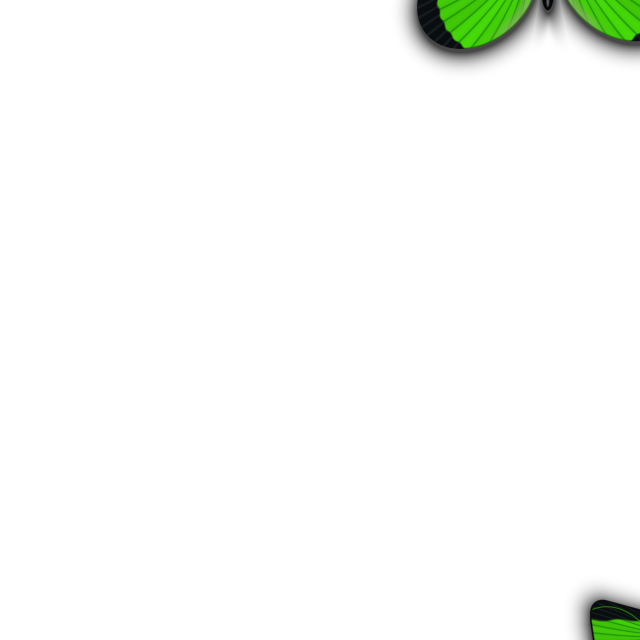
Give the GLSL for this background, as a Shadertoy shader.

```glsl
// Two green butterflies with soft shadows, cropped by the edges of a white page.

const vec3 PAGE = vec3(1.0);
const vec3 INK = vec3(0.035, 0.05, 0.06);
const vec3 SLATE = vec3(0.13, 0.16, 0.17);
const vec3 GREEN = vec3(0.23, 0.78, 0.02);
const vec3 DEEP_GREEN = vec3(0.10, 0.50, 0.02);
const vec3 PALE_RIM = vec3(0.52, 0.70, 0.38);

const float BODY_X = 0.856;      // symmetry axis of the upper butterfly
const float WING_LIFT = 0.012;   // its right wing sits slightly higher
const vec2 SHADOW_OFFSET = vec2(0.001, -0.006);
const float SHADOW_REACH = 0.05;

float hash(float n) {
    n = fract(n * 0.1031);
    n *= n + 33.33;
    return fract(n * (n + n));
}

// Coverage of a shape from its signed distance.
float cover(float d, float px) {
    return 1.0 - smoothstep(-px, px, d);
}

float ellipseDist(vec2 p, vec2 radii) {
    float k = length(p / radii);
    return k * (k - 1.0) / max(length(p / (radii * radii)), 0.001);
}

// Folds the right half of the upper butterfly onto the left.
vec2 foldWing(vec2 p) {
    return p.x > BODY_X ? vec2(2.0 * BODY_X - p.x, p.y - WING_LIFT) : p;
}

float hindWingDist(vec2 p) {
    vec2 q = p - vec2(0.746, 1.013);
    q = vec2(dot(q, vec2(0.77, 0.64)), dot(q, vec2(0.64, -0.77)));
    return ellipseDist(q, vec2(0.104, 0.078));
}

float bodyDist(vec2 p) {
    return ellipseDist(p - vec2(BODY_X, 1.012), vec2(0.0095, 0.028));
}

// Rounded corner between a steep side and a slanting top edge.
float foreWingDist(vec2 p) {
    const float r = 0.026;
    float side = 0.922 + 0.15 * max(0.03 - p.y, 0.0) - p.x;
    float top = (p.y - 0.069 + 0.27 * (p.x - 0.922)) / 1.036;
    vec2 q = vec2(side, top) + r;
    return min(max(q.x, q.y), 0.0) + length(max(q, 0.0)) - r;
}

float butterflyDist(vec2 p) {
    float upper = min(hindWingDist(foldWing(p)), bodyDist(p));
    return min(upper, foreWingDist(p));
}

// Green membrane divided by thin veins that fan out from a root.
vec3 membrane(vec2 p, vec2 root, float density, float px) {
    vec2 d = p - root;
    float ray = atan(d.x, -d.y) * density + 6.0 * length(d);
    float across = abs(fract(ray) - 0.5);
    float width = px * density / max(length(d), 0.02);
    float vein = smoothstep(0.41 - width, 0.5, across);
    float tint = 0.93 + 0.14 * hash(floor(ray) + 40.0);
    vec3 lit = GREEN * tint + vec3(0.08, 0.05, 0.02) * (0.5 - across);
    return mix(lit, DEEP_GREEN, 0.65 * vein);
}

vec3 darkScale(vec2 p, vec2 root, float density) {
    vec2 d = p - root;
    float streak = abs(fract(atan(d.x, -d.y) * density) - 0.5);
    return mix(INK, SLATE, smoothstep(0.25, 0.0, streak) * 0.6);
}

vec3 hindWingColor(vec2 p, float d, float px) {
    const vec2 root = vec2(0.833, 1.078);
    float field = length(p - vec2(0.781, 1.0065)) - 0.0977;
    vec3 green = membrane(p, root, 9.0, px);
    // Pale inner margin next to the body.
    float inner = smoothstep(0.755, 0.80, p.x);
    green = mix(green, PALE_RIM, 0.75 * inner * smoothstep(-0.02, -0.003, d));
    green = mix(green, DEEP_GREEN * 0.7, 0.7 * smoothstep(-0.003, 0.0, d));
    // Slightly scalloped dark outer border.
    float scallop = 0.0012 * cos(6.2832 * 9.0 * atan(p.x - root.x, root.y - p.y));
    return mix(darkScale(p, root, 14.0), green, cover(field + scallop, px + 0.001));
}

vec3 foreWingColor(vec2 p, float d, float px) {
    const vec2 root = vec2(1.06, 0.005);
    float field = p.y - 0.031 - 0.0015 * cos(130.0 * p.x);
    float x = p.x - 0.948;
    float arc = abs(p.y - 0.052 + 8.4 * x * x) / sqrt(1.0 + 282.0 * x * x);
    vec3 color = darkScale(p, root, 16.0);
    color = mix(color, GREEN * 0.65, cover(arc - 0.0008, px));
    color = mix(color, membrane(p, root, 11.0, px), cover(field, px + 0.001));
    return mix(color, INK, smoothstep(-0.004, -0.001, d));
}

void mainImage(out vec4 fragColor, in vec2 fragCoord) {
    vec2 p = fragCoord / iResolution.xy;
    float px = 0.75 / min(iResolution.x, iResolution.y);

    // Page and soft shadow.
    float away = clamp(1.0 - butterflyDist(p - SHADOW_OFFSET) / SHADOW_REACH, 0.0, 1.0);
    vec3 color = PAGE * (1.0 - 0.72 * away * away * away);

    // Upper butterfly.
    vec2 w = foldWing(p);
    float hind = hindWingDist(w);
    color = mix(color, hindWingColor(w, hind, px), cover(hind, px));
    float gloss = cover(ellipseDist(p - vec2(BODY_X, 1.0), vec2(0.002, 0.01)), 0.002);
    color = mix(color, mix(INK * 0.5, vec3(0.4), gloss), cover(bodyDist(p), px));

    // Lower butterfly.
    float fore = foreWingDist(p);
    color = mix(color, foreWingColor(p, fore, px), cover(fore, px));

    fragColor = vec4(color, 1.0);
}
```
